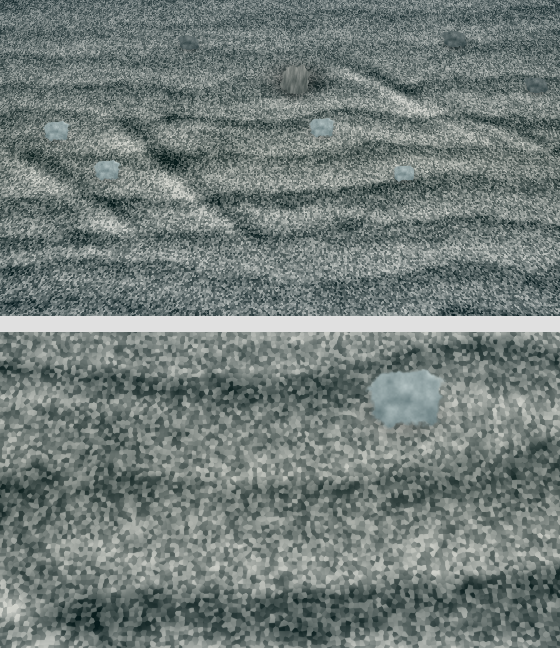
Top, the full canvas; bottom, a detail of the centre.
A WebGL 1 fragment shader for this texture:

```glsl
precision highp float;
// Rippled grey gravel sand with diagonal furrows, shallow pits and scattered stones.
uniform vec2 u_resolution;

#define DARK vec3(0.16, 0.23, 0.24)
#define LIGHT vec3(0.62, 0.65, 0.645)
#define BASE_TONE 0.58
#define GRAINS 165.0
#define GRAIN_CONTRAST 0.98
#define RIPPLES 6.5
#define RIPPLE_CONTRAST 0.42
#define FURROW_CONTRAST 0.42
#define PITS 9
#define STONES 7
#define PERSPECTIVE 0.6

float hash(vec2 p) {
  vec3 q = fract(p.xyx * 0.1031);
  q += dot(q, q.yzx + 33.33);
  return fract((q.x + q.y) * q.z);
}

vec2 hash2(vec2 p) { return vec2(hash(p), hash(p + 57.3)); }

float noise(vec2 p) {
  vec2 i = floor(p), f = fract(p);
  f = f * f * (3.0 - 2.0 * f);
  return mix(mix(hash(i), hash(i + vec2(1, 0)), f.x),
             mix(hash(i + vec2(0, 1)), hash(i + vec2(1, 1)), f.x), f.y);
}

float fbm(vec2 p) {
  float sum = 0.0, amp = 0.5;
  for (int i = 0; i < 4; i++) {
    sum += amp * noise(p);
    p = p * 2.03 + 17.1;
    amp *= 0.5;
  }
  return sum;
}

// Random tone per grain, blended softly between cells
float grains(vec2 p) {
  vec2 cell = floor(p), f = fract(p);
  float sum = 0.0, total = 1e-4;
  for (int y = -1; y <= 1; y++)
    for (int x = -1; x <= 1; x++) {
      vec2 o = vec2(x, y);
      vec2 d = o + 0.15 + 0.7 * hash2(cell + o) - f;
      float w = exp(-12.0 * dot(d, d));
      sum += w * hash(cell + o + 131.7);
      total += w;
    }
  return sum / total;
}

// Lit crest, quick drop into shade, then a slow rise
float ripple(float phase) {
  float f = fract(phase);
  return 0.5 - smoothstep(0.2, 0.82, f) + smoothstep(0.82, 1.0, f);
}

// Groove along a segment, one bank lit and the other shaded
float furrow(vec2 p, vec2 a, vec2 b, float width) {
  vec2 dir = normalize(b - a), q = p - a;
  float along = dot(q, dir), len = length(b - a);
  float d = (dot(q, vec2(-dir.y, dir.x)) + 0.035 * (fbm(p * 6.0) - 0.5)) / width;
  float ends = smoothstep(-0.08, 0.1, along) * (1.0 - smoothstep(len - 0.1, len + 0.08, along));
  float tread = 0.8 + 0.4 * noise(vec2(along * 65.0, d));
  return -1.8 * d * exp(-d * d) * ends * tread;
}

float pits(vec2 p) {
  float tone = 0.0;
  for (int i = 0; i < PITS; i++) {
    vec2 r = hash2(vec2(float(i) * 7.3, 4.0));
    vec2 q = p - vec2(0.2 + 1.5 * r.x, 0.06 + 0.75 * r.y);
    q /= vec2(0.05, 0.032) * (0.7 + 0.7 * hash(r * 91.0));
    q += 0.5 * (fbm(p * 20.0) - 0.5);
    float d = length(q);
    tone -= 0.28 * exp(-1.6 * d * d) + 0.13 * q.y * exp(-3.0 * (d - 1.1) * (d - 1.1));
  }
  return tone;
}

void addStone(inout vec3 col, vec2 q, vec2 size, float tone, vec3 tint, vec2 textureScale) {
  vec2 s = q / size;
  float rough = fbm(q * 55.0 + tone * 40.0) - 0.47;
  float d = pow(dot(pow(abs(s), vec2(3.0)), vec2(1.0)), 0.333) + 0.7 * rough;
  col *= 1.0 - 0.4 * exp(-1.8 * dot(s + vec2(0.0, 0.5), s + vec2(0.0, 0.5)));
  float face = tone + 0.9 * (fbm(q * textureScale + 9.0) - 0.47) + 0.18 * s.y;
  col = mix(col, mix(DARK, LIGHT, face) + tint, 1.0 - smoothstep(0.88, 1.04, d));
}

void main() {
  vec2 p = gl_FragCoord.xy / u_resolution.y;
  float scale = 1.0 + PERSPECTIVE * p.y;
  vec2 ground = vec2((p.x - 0.89) * scale, p.y + 0.5 * PERSPECTIVE * p.y * p.y);

  // Wind ripples, broken up by low patches
  float warp = 1.7 * fbm(ground * vec2(1.5, 2.6) + 5.0) + 0.25 * fbm(ground * vec2(9.0, 16.0));
  float patches = 0.35 + 0.95 * noise(ground * vec2(2.0, 5.0) + 21.0);
  float fade = 1.0 - 0.55 * smoothstep(0.65, 1.0, p.y);
  float relief = RIPPLE_CONTRAST * patches * fade * ripple(ground.y * RIPPLES + warp);
  float fine = ripple(ground.y * 2.4 * RIPPLES + 1.6 * warp + 0.8 * ground.x);
  relief += 0.16 * fine * noise(ground * vec2(3.0, 7.0) + 40.0);
  relief += 0.3 * (fbm(ground * vec2(5.0, 11.0)) - 0.47);

  // Diagonal tracks
  float tracks = furrow(p, vec2(0.35, 0.62), vec2(0.82, 0.22), 0.036)
               + furrow(p, vec2(0.0, 0.54), vec2(0.46, 0.26), 0.034)
               + 0.8 * furrow(p, vec2(1.02, 0.81), vec2(1.8, 0.5), 0.022)
               + 0.7 * furrow(p, vec2(1.14, 0.77), vec2(1.6, 0.52), 0.02);

  // Sand tone: relief, grain and darker borders
  float tone = BASE_TONE + relief + FURROW_CONTRAST * tracks + pits(p);
  float grain = grains(ground * GRAINS + 300.0) - 0.5;
  tone += GRAIN_CONTRAST * mix(1.0, 0.75, p.y) * grain;
  tone += 0.3 * (noise(ground * GRAINS * 0.4 + 80.0) - 0.5);
  vec2 border = (gl_FragCoord.xy / u_resolution - 0.5) * 2.0;
  tone -= 0.12 * dot(border * border, border * border);
  vec3 col = mix(DARK, LIGHT, clamp(tone, -0.3, 1.4));
  col += vec3(0.014, 0.005, -0.014) * (1.0 - abs(border.y));

  // Small stones, alternating pale and dark
  for (int i = 0; i < STONES; i++) {
    float n = float(i);
    vec2 at = vec2(1.78 * fract(n * 0.618 + 0.1), 0.42 + 0.55 * fract(n * 0.755 + 0.3));
    float pale = step(mod(n, 4.0), 1.5);
    vec2 size = vec2(0.042, 0.026) * (0.75 + 0.4 * hash(vec2(n, 3.0)));
    addStone(col, p - at, size, mix(0.38, 0.92, pale), vec3(-0.02, 0.015, 0.025) * pale, vec2(70.0));
  }

  // Upright weathered block in its hollow
  vec2 q = p - vec2(0.935, 0.75);
  col *= 1.0 - 0.38 * exp(-dot(q / vec2(0.085, 0.045), q / vec2(0.085, 0.045)));
  q.x -= 0.12 * q.y;
  addStone(col, q, vec2(0.046, 0.046), 0.55, vec3(0.02, 0.0, -0.015), vec2(120.0, 28.0));

  gl_FragColor = vec4(clamp(col, 0.0, 1.0), 1.0);
}
```
